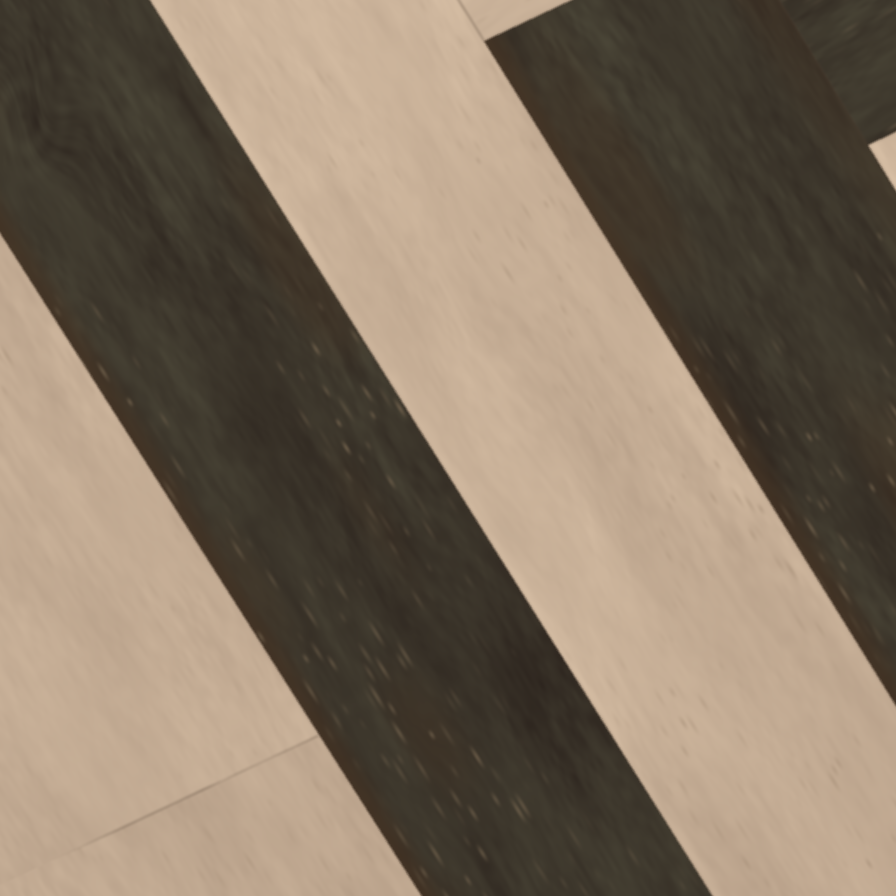
Reproduce this texture procedurally as a WebGL 1 fragment shader.

```glsl
precision highp float;
// Herringbone wood floor: broad diagonal planks, alternately pale and dark oak.
// A skewed plank grid picks lane or crossing plank; stretched noise makes the
// grain, and cellular dashes add fine scratches and pores along it.

uniform vec2 u_resolution;

const vec3 DARK_LOW = vec3(0.192, 0.162, 0.132);
const vec3 DARK_HIGH = vec3(0.272, 0.252, 0.200);
const vec3 DARK_FLECK = vec3(0.43, 0.37, 0.29);
const vec3 DARK_BROWN = vec3(0.265, 0.195, 0.135);
const vec3 PALE_LOW = vec3(0.728, 0.636, 0.546);
const vec3 PALE_HIGH = vec3(0.824, 0.730, 0.630);
const vec3 PALE_PORE = vec3(0.62, 0.53, 0.44);
const vec3 SEAM_COLOR = vec3(0.30, 0.24, 0.19);

const float LANE_START = 0.167;   // where lane 0 begins on the top edge
const float LANE_WIDTH = 0.3385;  // horizontal spacing of lanes
const float LANE_LEAN = 0.628;    // sideways shift per unit downward
const float LANE_FAN = 0.008;     // perspective narrowing
const float LANE_GROWTH = 0.019;  // perspective widening to the right
const float ROW_START = -0.017;
const float ROW_WIDTH = 0.317;
const float ROW_LEAN = 0.47;
const float PLANK_WIDTH = 0.287;  // true width across a plank
const float SEAM_WIDTH = 0.003;
const float FIRST_LANE = -2.0;    // leftmost lane, wider than the others
const float BUTT_ROW = 3.17;      // joint between its two boards
const vec2 GRAIN_DIR = vec2(0.53, 0.848);
const vec2 KNOT = vec2(0.026, 0.130);
const float SOFTNESS = 0.0034;    // edge blur in canvas units

float hash(vec2 p) {
  vec3 q = fract(vec3(p.xyx) * 0.1031);
  q += dot(q, q.yzx + 33.33);
  return fract((q.x + q.y) * q.z);
}

float noise(vec2 p) {
  vec2 i = floor(p), f = fract(p);
  f = f * f * (3.0 - 2.0 * f);
  return mix(mix(hash(i), hash(i + vec2(1, 0)), f.x),
             mix(hash(i + vec2(0, 1)), hash(i + vec2(1, 1)), f.x), f.y);
}

// Layered streaks around zero; g is (across, along) the plank.
float grain(vec2 g) {
  g.x += 0.006 * sin(g.y * 9.0 + 2.0 * sin(g.y * 4.0 + g.x * 14.0));
  float broad = 0.40 * noise(g * vec2(15.0, 4.0)) + 0.25 * noise(g * vec2(50.0, 8.0));
  float fine = 0.22 * noise(g * vec2(115.0, 20.0)) + 0.18 * noise(g * vec2(230.0, 65.0));
  float strength = 0.5 + noise(g * vec2(11.0, 6.0) + 9.0);
  return broad - 0.325 + (fine - 0.20) * strength;
}

// One tapered dash of random length in some cells of a stretched grid.
float dashes(vec2 g, vec2 cells, float density) {
  vec2 q = g * cells;
  q.y += 5.0 * hash(vec2(floor(q.x), 2.0));
  vec2 id = floor(q), f = fract(q) - 0.5;
  float reach = mix(0.15, 0.5, hash(id + 5.7));
  float line = 1.0 - smoothstep(0.08, 0.45, abs(f.x));
  float taper = 1.0 - smoothstep(0.0, reach, abs(f.y));
  return line * taper * step(1.0 - density, hash(id)) * hash(id + 3.1);
}

vec3 darkWood(vec2 p, vec2 g, float side) {
  vec2 d = p - KNOT;
  float swirl = exp(-dot(d, d) / 0.0035);
  float core = exp(-dot(d, d) / 0.0002);
  g.x += 0.035 * swirl * sin(d.x * 45.0);
  float tone = 0.57 + 1.7 * grain(g) + 0.35 * (0.45 - p.y);
  tone += 0.15 * swirl * sin(length(d * vec2(1.2, 0.8)) * 260.0) - 0.4 * core;
  vec3 color = mix(DARK_LOW, DARK_HIGH, clamp(tone, -0.25, 1.4));
  float patches = smoothstep(0.55, 0.9, noise(g * vec2(13.0, 4.0) + 21.0));
  float rim = 1.0 - smoothstep(0.0, 0.12, side);
  color = mix(color, DARK_BROWN, max(0.75 * rim, 0.35 * patches));
  float clusters = smoothstep(0.35, 0.8, noise(g * vec2(9.0, 5.0) + 4.0));
  float fleck = dashes(g, vec2(135.0, 21.0), 0.35) * clusters;
  return mix(color, DARK_FLECK, 0.85 * fleck);
}

vec3 paleWood(vec2 p, vec2 g, float side) {
  float tone = 0.50 + 1.1 * grain(g) + 0.45 * (0.5 - p.y);
  tone += 0.40 * (1.0 - smoothstep(0.0, 0.06, side));
  vec3 color = mix(PALE_LOW, PALE_HIGH, clamp(tone, -0.1, 1.2));
  float clusters = smoothstep(0.3, 0.8, noise(g * vec2(12.0, 5.0) + 6.0));
  return mix(color, PALE_PORE, 0.38 * clusters * dashes(g, vec2(130.0, 23.0), 0.3));
}

vec3 planks(vec2 p) {
  // Plank grid: n counts lanes rightward, r counts rows downward.
  float n = (p.x - LANE_START - LANE_LEAN * p.y) / (LANE_WIDTH - LANE_FAN * p.y);
  n -= LANE_GROWTH * n * n * (1.0 - 2.0 * LANE_GROWTH * n);
  float r = (p.y + ROW_LEAN * p.x - ROW_START) / ROW_WIDTH;
  float lane = max(floor(n), FIRST_LANE), row = floor(r);
  bool crossing = r < lane;
  float id = crossing ? row : lane;
  float side = crossing ? fract(r) : n - lane;
  if (lane == FIRST_LANE) side = max(side, 0.5);
  float end = crossing ? n - row - 1.0 : r - lane;

  // Grain coordinates follow the plank and differ from plank to plank.
  vec2 g = vec2(dot(p, vec2(GRAIN_DIR.y, -GRAIN_DIR.x)), dot(p, GRAIN_DIR));
  float butt = lane == FIRST_LANE ? r - BUTT_ROW : -9.0;
  g = (crossing ? g.yx : g) + 3.7 * (id + 5.0) + (butt > 0.0 ? 2.3 : 0.0);
  bool dark = mod(id, 2.0) > 0.5;
  vec3 color = dark ? darkWood(p, g, side) : paleWood(p, g, side);

  // Thin joints around each plank, and a fading one between boards.
  float gap = min(min(side, 1.0 - side), end) * PLANK_WIDTH;
  float seam = 0.25 * (1.0 - smoothstep(0.0, SEAM_WIDTH, gap));
  float joint = 1.0 - smoothstep(0.0, SEAM_WIDTH, abs(butt) * PLANK_WIDTH);
  joint *= 0.26 * smoothstep(-2.3, -1.8, n) * (0.4 + 0.8 * noise(p * 40.0));
  return mix(color, SEAM_COLOR, max(seam, joint));
}

void main() {
  vec2 p = gl_FragCoord.xy / u_resolution;
  p.y = 1.0 - p.y;
  vec3 color = vec3(0.0);
  for (int i = 0; i < 9; i++) {
    vec2 tap = vec2(mod(float(i), 3.0), floor(float(i) / 3.0)) - 1.0;
    color += planks(p + tap * SOFTNESS / 3.0);
  }
  gl_FragColor = vec4(color / 9.0, 1.0);
}
```
